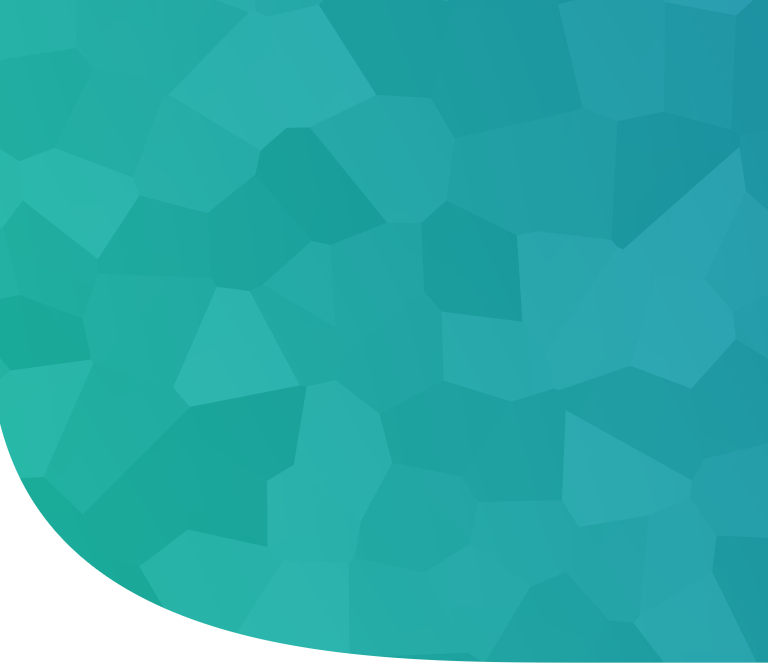
This background is drawn by a WebGL 1 fragment shader. Its source:

```glsl
precision highp float;
// Teal mosaic of flat polygonal cells, cut by a white curved corner at the lower left.

uniform vec2 u_resolution;

// All lengths are in canvas heights.
const float CELL_SIZE = 0.137;
const float JITTER = 1.0;
const float TONE_RANGE = 0.040;
const float SHEEN = 0.07;                     // tone slope inside one cell
const vec2 GRADIENT_AXIS = vec2(0.68, 0.24);
const vec3 GREEN_TEAL = vec3(0.138, 0.715, 0.635);
const vec3 BLUE_TEAL = vec3(0.138, 0.595, 0.660);
const vec3 TONE_TINT = vec3(0.95, 0.85, 1.0);
const vec3 PAPER = vec3(1.0);
const vec2 CURVE_CENTER = vec2(0.9, 0.602);
const vec2 CURVE_RADII = vec2(0.92, 0.6);

vec2 hash2(vec2 p) {
  vec2 q = vec2(dot(p, vec2(127.1, 311.7)), dot(p, vec2(269.5, 183.3)));
  return fract(sin(q) * 43758.545);
}

vec2 cellSite(vec2 id) {
  return id + 0.5 + JITTER * (hash2(id) - 0.5);
}

// Brightness offset of a cell, with a faint slope across it.
float cellTone(vec2 id, vec2 p) {
  vec2 rnd = hash2(id + 37.0);
  float angle = 6.28318 * rnd.y;
  vec2 slope = vec2(cos(angle), sin(angle));
  float flatTone = 2.0 * rnd.x - 1.0;
  return TONE_RANGE * (flatTone + SHEEN * dot(p - cellSite(id), slope));
}

// Voronoi tone, blended over one pixel across the nearest cell border.
float mosaicTone(vec2 p, float pixel) {
  vec2 base = floor(p);
  vec2 nearId = base;
  vec2 nextId = base;
  float nearDist = 100.0;
  float nextDist = 100.0;
  for (int j = -2; j <= 2; j++) {
    for (int i = -2; i <= 2; i++) {
      vec2 id = base + vec2(float(i), float(j));
      vec2 offset = cellSite(id) - p;
      float d = dot(offset, offset);
      if (d < nearDist) {
        nextDist = nearDist;
        nextId = nearId;
        nearDist = d;
        nearId = id;
      } else if (d < nextDist) {
        nextDist = d;
        nextId = id;
      }
    }
  }
  float gap = max(distance(cellSite(nearId), cellSite(nextId)), 0.001);
  float border = 0.5 * (nextDist - nearDist) / gap;
  float coverage = clamp(0.5 + border / pixel, 0.0, 1.0);
  return mix(cellTone(nextId, p), cellTone(nearId, p), coverage);
}

// Approximate signed distance to a cubic superellipse corner, positive outside.
float cornerDistance(vec2 p) {
  vec2 q = max((CURVE_CENTER - p) / CURVE_RADII, 0.0);
  float field = dot(q * q, q) - 1.0;
  return field / max(length(3.0 * q * q / CURVE_RADII), 0.001);
}

void main() {
  float pixel = 1.0 / u_resolution.y;
  vec2 p = gl_FragCoord.xy * pixel;

  // Broad colour gradient, then the cells
  float t = clamp(dot(p, GRADIENT_AXIS), 0.0, 1.0);
  vec3 color = mix(GREEN_TEAL, BLUE_TEAL, t);
  color += TONE_TINT * mosaicTone(p / CELL_SIZE, pixel / CELL_SIZE);

  // White corner
  float outside = clamp(0.5 + cornerDistance(p) / pixel, 0.0, 1.0);
  gl_FragColor = vec4(mix(color, PAPER, outside), 1.0);
}
```
